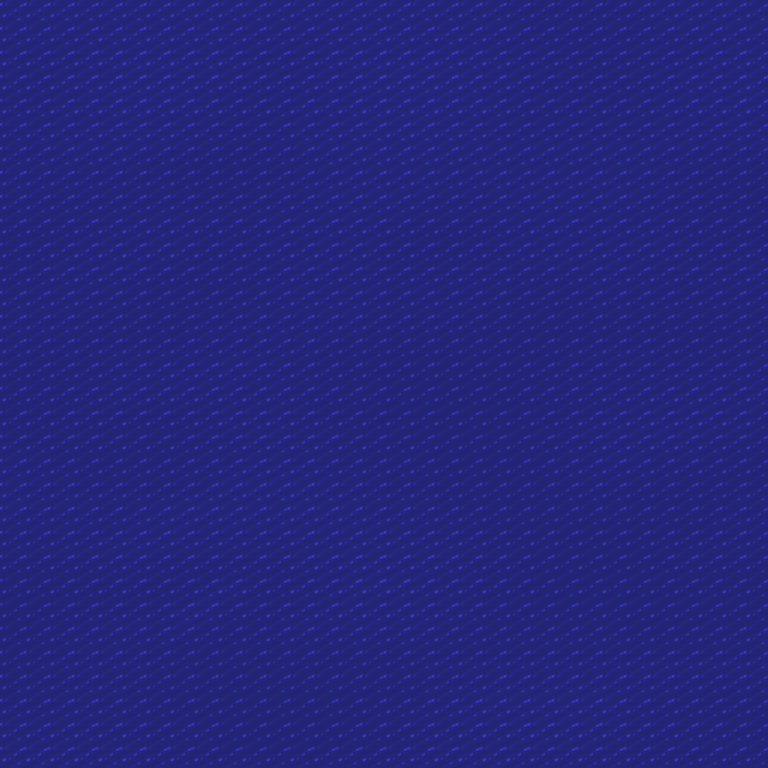
This texture is drawn by a three.js fragment shader. Its source:

```glsl
// Deep blue woven cloth with slanted ribs and small bright thread flecks.
varying vec2 vUv;

#define REPEATS 32.0
#define FLECKS 7
#define SLOPE 0.5
#define FLECK_SIZE vec2(0.075, 0.045)
#define FLECK_BLUR 0.06
#define RIB_LIFT 0.32
#define GRAIN 0.45
#define WEAR 0.16
#define GRAIN_CELLS 8.0
#define DARK_BLUE vec3(0.133, 0.140, 0.452)
#define MID_BLUE vec3(0.160, 0.163, 0.540)
#define BRIGHT_BLUE vec3(0.220, 0.225, 0.770)

const float TAU = 6.2831853;

// Gradients wrap with the grain so that each repeat carries the same grain.
vec2 hashGradient(vec2 cell) {
  cell = mod(cell, GRAIN_CELLS);
  float angle = TAU * fract(sin(dot(cell, vec2(127.1, 311.7))) * 4375.85);
  return vec2(cos(angle), sin(angle));
}

float gradientNoise(vec2 p) {
  vec2 i = floor(p);
  vec2 f = p - i;
  vec2 u = f * f * f * (f * (f * 6.0 - 15.0) + 10.0);
  vec2 e = vec2(1.0, 0.0);
  float a = dot(hashGradient(i), f);
  float b = dot(hashGradient(i + e.xy), f - e.xy);
  float c = dot(hashGradient(i + e.yx), f - e.yx);
  float d = dot(hashGradient(i + e.xx), f - e.xx);
  return mix(mix(a, b, u.x), mix(c, d, u.x), u.y);
}

// Two slanted ribs per repeat, each with a soft crest and a dark groove.
float ribs(vec2 p) {
  float phase = fract(2.0 * (p.y - SLOPE * p.x));
  return smoothstep(0.08, 0.45, phase) * (1.0 - smoothstep(0.62, 0.95, phase));
}

// Short threads that lie along the ribs and wrap around the repeat.
float flecks(vec2 p) {
  float light = 0.0;
  for (int i = 0; i < FLECKS; i++) {
    float n = float(i);
    float x = fract(0.18 + n * 0.618);
    float row = mod(n, 2.0);
    vec2 center = vec2(x, SLOPE * x + 0.5 * row + 0.25 + 0.07 * sin(n * 2.4));
    vec2 d = fract(p - center + 0.5) - 0.5;
    d.y -= SLOPE * 0.7 * d.x;
    vec2 size = FLECK_SIZE * (0.75 + 0.25 * cos(n * 1.9));
    float dist = length(max(abs(d) - size * 0.5, 0.0));
    float strength = mix(1.1, 0.24, fract(n * 0.381));
    light = max(light, strength * (1.0 - smoothstep(0.0, FLECK_BLUR, dist)));
  }
  return light;
}

void main() {
  vec2 p = vUv * REPEATS;

  // Slow change of brightness over the rows and the whole cloth.
  float row = floor(2.0 * (p.y - SLOPE * fract(p.x)));
  float rowTone = 0.88 + 0.12 * cos(TAU * row * 3.0 / 7.0);
  vec2 slant = vec2(vUv.x + vUv.y, 2.0 * (vUv.y - SLOPE * vUv.x));
  float wear = WEAR * gradientNoise(slant * 3.0 + 4.3);
  wear += 0.10 * smoothstep(0.55, 1.0, vUv.y);

  // A faint rubbed spot in the lower left.
  vec2 spot = vUv - vec2(0.265, 0.21);
  spot.y -= 0.6 * spot.x;
  spot *= vec2(22.0, 50.0);
  wear += 0.20 * exp(-dot(spot, spot));

  // Ribs and fine grain tint the cloth, then the flecks catch the light.
  float grain = GRAIN * gradientNoise(p * GRAIN_CELLS);
  float lift = RIB_LIFT * ribs(p) + wear + grain;
  vec3 color = mix(DARK_BLUE, MID_BLUE, clamp(lift, 0.0, 1.0));
  float thread = flecks(p) * rowTone * (1.0 + wear);
  color = mix(color, BRIGHT_BLUE, clamp(thread, 0.0, 1.0));

  gl_FragColor = vec4(color, 1.0);
}
```
